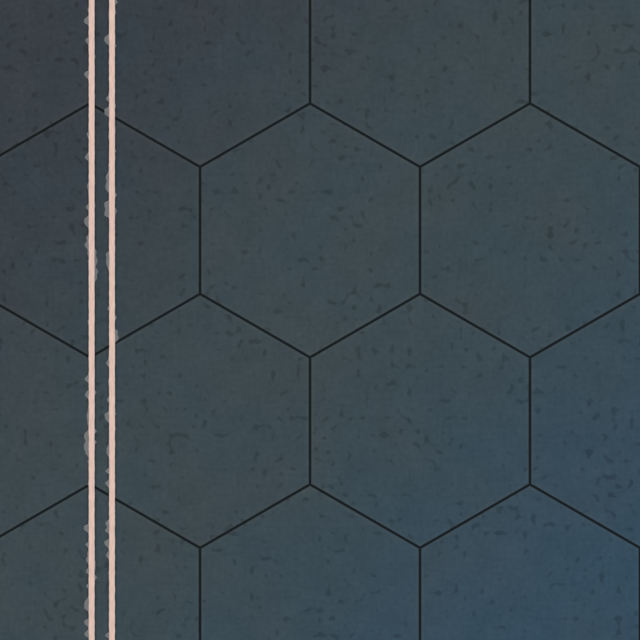
Give the GLSL for this pattern, as a Shadertoy shader.

```glsl
// Slate-blue hexagonal tiles with thin dark joints and two pale metal strips.
// A folded hexagon lattice gives the joint distance; gradient noise mottles
// the stone, adds pits and roughens the edges of the strips.

#define TILE_WIDTH 0.3437
#define TILE_CENTRE vec2(0.4844, 0.640)
#define JOINT_HALF 0.0019
#define STRIP_FIRST 0.1432
#define STRIP_GAP 0.0318
#define STRIP_HALF 0.0046
#define FLECK_REACH 0.0075
#define MOTTLE 0.030
#define JOINT_COLOR vec3(0.085, 0.105, 0.115)
#define STRIP_COLOR vec3(0.87, 0.75, 0.70)
#define FLECK_COLOR vec3(0.50, 0.50, 0.50)

float hash(vec2 p) {
    vec3 q = fract(vec3(p.xyx) * 0.1031);
    q += dot(q, q.yzx + 33.33);
    return fract((q.x + q.y) * q.z);
}

vec2 gradientAt(vec2 cell) {
    float angle = 6.2832 * hash(cell + 71.0);
    return vec2(cos(angle), sin(angle));
}

// Gradient noise, roughly -0.7 to 0.7
float noise(vec2 p) {
    vec2 i = floor(p), f = p - i;
    vec2 u = f * f * f * (f * (f * 6.0 - 15.0) + 10.0);
    vec2 e = vec2(1.0, 0.0);
    float low = mix(dot(gradientAt(i), f),
                    dot(gradientAt(i + e), f - e), u.x);
    float high = mix(dot(gradientAt(i + e.yx), f - e.yx),
                     dot(gradientAt(i + 1.0), f - 1.0), u.x);
    return mix(low, high, u.y);
}

float fbm(vec2 p) {
    float sum = 0.0, weight = 0.5;
    for (int i = 0; i < 5; i++) {
        sum += weight * noise(p);
        p = mat2(1.6, 1.2, -1.2, 1.6) * p + 17.3;
        weight *= 0.65;
    }
    return sum;
}

// Distance to the nearest tile edge in x, tile identity in yz
vec3 hexTile(vec2 p) {
    vec2 period = vec2(1.0, sqrt(3.0));
    vec2 a = mod(p + 0.5 * period, period) - 0.5 * period;
    vec2 b = mod(p, period) - 0.5 * period;
    vec2 local = dot(a, a) < dot(b, b) ? a : b;
    vec2 q = abs(local);
    float edge = 0.5 - max(q.x, dot(q, vec2(0.5, 0.8660)));
    return vec3(edge, round((p - local) * 2.0 / period));
}

float coverage(float d, float blur) {
    return 1.0 - smoothstep(-blur, blur, d);
}

vec3 stone(vec2 uv, vec2 id) {
    // Light drifts from neutral grey at upper left to blue at lower right
    float drift = clamp(0.5 * (uv.x + 1.0 - uv.y), 0.0, 1.0);
    vec3 color = mix(vec3(0.222, 0.248, 0.272), vec3(0.240, 0.288, 0.308),
                     smoothstep(0.0, 0.5, drift));
    color = mix(color, vec3(0.212, 0.300, 0.365), smoothstep(0.5, 1.0, drift));

    // Soft clouds, fine grain and a faint woven texture
    vec2 p = uv + 3.7 * id;
    float grain = 0.7 * fbm(p * 22.0) + 0.45 * noise(p * 130.0);
    grain += 0.2 * (noise(p * vec2(200.0, 35.0)) + noise(p * vec2(35.0, 200.0)));
    color += MOTTLE * grain + 0.008 * (hash(id + 20.0) - 0.5);
    color += vec3(0.012, 0.0, -0.008) * noise(p * 9.0);

    // Scattered darker pits
    float pits = smoothstep(0.25, 0.55, noise(p * 75.0) + 0.3 * noise(p * 12.0));
    return color * (1.0 - 0.13 * pits);
}

void mainImage(out vec4 fragColor, in vec2 fragCoord) {
    vec2 uv = fragCoord / iResolution.y;
    float blur = max(1.0 / iResolution.y, 0.0014);

    // Tiles and joints
    vec3 tile = hexTile((uv - TILE_CENTRE) / TILE_WIDTH);
    float edge = tile.x * TILE_WIDTH;
    vec3 color = stone(uv, tile.yz);
    color += vec3(0.018, 0.010, 0.002) * coverage(edge - 0.006, 0.003);
    color = mix(color, JOINT_COLOR, 0.92 * coverage(edge - JOINT_HALF, blur));

    // Two strips with ragged, flecked sides, heavier on the left
    for (int i = 0; i < 2; i++) {
        float offset = uv.x - STRIP_FIRST - STRIP_GAP * float(i);
        float side = step(0.0, offset);
        float d = abs(offset) - STRIP_HALF;
        float row = 31.0 * float(i) + 13.0 * side;
        float chips = noise(vec2(uv.y * 75.0, row + 0.4))
                    + 0.6 * noise(vec2(uv.y * 16.0, row + 5.4));
        float reach = FLECK_REACH * smoothstep(0.02, 0.65, chips - 0.22 * side);
        color *= 1.0 - 0.25 * coverage(d - 0.002, 0.003);
        color = mix(color, FLECK_COLOR, 0.8 * coverage(d - reach, blur));
        float wear = 0.0007 * noise(vec2(uv.y * 110.0, row + 9.3));
        vec3 metal = STRIP_COLOR * (1.0 + 0.06 * noise(uv * vec2(300.0, 60.0)));
        color = mix(color, metal, coverage(d + wear, blur));
    }
    fragColor = vec4(color, 1.0);
}
```
